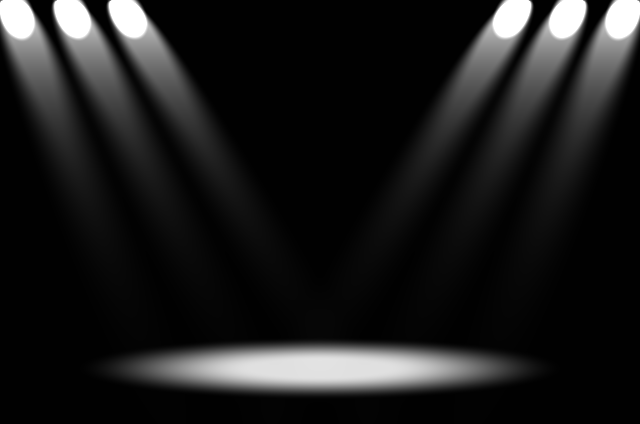
Reproduce this background procedurally as a Shadertoy shader.

```glsl
// Light of one lamp: a widening, fading beam and a bright tilted lens
float spotlight(vec2 p, float lampX, float slope) {
    float depth = max(p.y, 0.0001);
    float halfWidth = 0.112 * pow(depth, 0.25);
    float across = abs(p.x - lampX - slope * depth) / halfWidth;
    float softness = mix(0.4, 1.0, smoothstep(0.0, 0.35, depth));
    float beam = 1.0 - smoothstep(1.0 - softness, 1.08, across);
    beam *= 1.05 * exp(-5.7 * depth);

    vec2 axis = normalize(vec2(slope, 1.0));
    vec2 offset = p - vec2(lampX + slope * 0.034, 0.034);
    vec2 local = vec2(dot(offset, vec2(axis.y, -axis.x)), dot(offset, axis));
    float lens = 1.0 - smoothstep(0.7, 1.12, length(local / vec2(0.039, 0.061)));
    return beam + lens;
}

// Soft elliptical pool on the stage floor
float floorPool(vec2 p) {
    float radius = length(p / vec2(0.58, 0.074));
    return 0.87 * (1.0 - smoothstep(0.27, 1.0, radius));
}

void mainImage(out vec4 fragColor, in vec2 fragCoord) {
    vec2 p = fragCoord / iResolution.y;
    float width = iResolution.x / iResolution.y;
    float light = 0.003;

    // Three lamps on each side, mirrored about the centre
    for (int side = 0; side < 2; side++) {
        float fromEdge = side == 0 ? p.x : width - p.x;
        for (int i = 0; i < 3; i++) {
            float lamp = float(i);
            light += spotlight(vec2(fromEdge, 1.0 - p.y),
                               0.026 + 0.1275 * lamp, 0.38 + 0.1 * lamp);
        }
    }

    light += floorPool(p - vec2(0.5 * width, 0.131));
    fragColor = vec4(vec3(min(light, 1.0)), 1.0);
}
```
